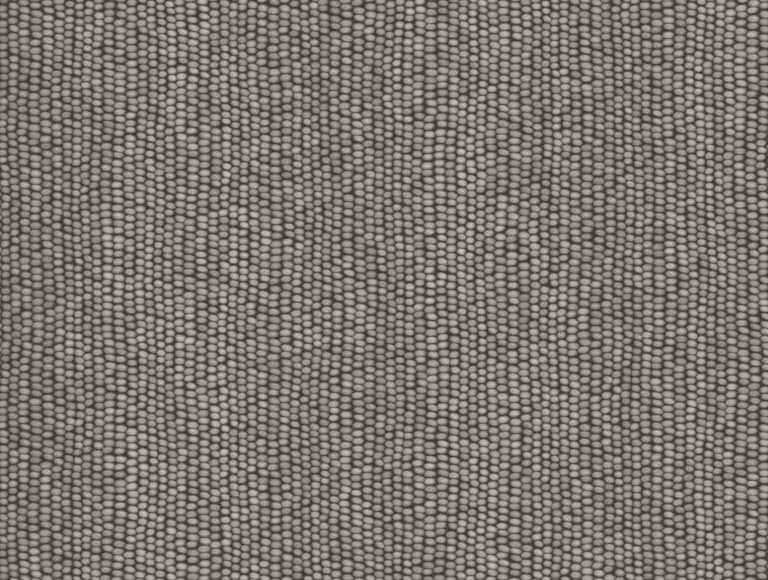
A WebGL 2 fragment shader for this texture:

```glsl
#version 300 es
precision highp float;

uniform vec2 u_resolution;
out vec4 fragColor;

const vec2  BEADS        = vec2(74.0, 77.0);   // repeats across and down
const vec2  BEAD_RADIUS  = vec2(0.57, 0.53);   // in cells
const float ROUNDNESS    = 2.1;                // superellipse exponent
const float JITTER       = 0.20;
const float SLANT        = 0.20;
const float OUTLINE_WEAR = 0.10;
const float BEAD_VARIETY = 0.15;
const float STREAKS      = 0.10;
const float BROAD_BANDS  = 0.020;
const float FIBRE        = 0.045;
const float TOP_LIGHT    = 0.22;
const int   SAMPLES      = 3;                  // per pixel side
const vec3  GAP_COLOR    = vec3(0.255, 0.226, 0.208);
const vec3  WARM_WOOL    = vec3(0.685, 0.642, 0.615);
const vec3  GREY_WOOL    = vec3(0.675, 0.650, 0.622);

float hash(vec2 p) {
    return fract(sin(dot(p, vec2(127.1, 311.7))) * 4375.85);
}

// Smooth random value running along one column
float columnNoise(float column, float y) {
    float i = floor(y);
    float t = smoothstep(0.0, 1.0, y - i);
    return mix(hash(vec2(column, i)), hash(vec2(column, i + 1.0)), t);
}

// Gentle irregularity of the loom
vec2 loomWarp(vec2 uv) {
    vec2 g = uv * BEADS;
    g.x += 0.16 * sin(uv.y * 9.0 + uv.x * 14.0) + 0.08 * sin(uv.y * 27.0 - uv.x * 31.0);
    g.x += 0.14 * sin(g.x * 0.83);
    g.y += 0.22 * sin(uv.x * 11.0 + uv.y * 5.0) + 0.12 * sin(uv.x * 37.0 + uv.y * 17.0);
    return g;
}

float columnStagger(float column) {
    return 0.5 * mod(column, 2.0) + 0.32 * (hash(vec2(column, 7.3)) - 0.5);
}

// Layered sines with a direction of their own in every bead
float fibreTone(vec2 q, vec2 id) {
    float twist = 6.28 * hash(id + 5.9);
    vec2 along = vec2(cos(twist), sin(twist));
    vec2 bent = q + 0.12 * sin(q.yx * 9.0 + twist);
    return sin(9.0 * dot(bent, along) + twist)
         + 0.7 * sin(17.0 * dot(bent, vec2(-along.y, along.x)) + 3.0 * twist);
}

vec3 weave(vec2 uv) {
    vec2 g = loomWarp(uv);
    float baseColumn = floor(g.x);
    float nearest = 9.0, second = 9.0;
    vec2 id = vec2(0.0), local = vec2(0.0);

    // Cellular search over staggered columns of beads
    for (int i = -1; i <= 1; i++) {
        float column = baseColumn + float(i);
        float stagger = columnStagger(column);
        float baseRow = floor(g.y - stagger);
        for (int j = -1; j <= 1; j++) {
            vec2 cell = vec2(column, baseRow + float(j));
            vec2 wander = vec2(hash(cell), hash(cell + 41.7)) - 0.5;
            vec2 q = g - cell - vec2(0.5, 0.5 + stagger) - JITTER * wander;
            q.y += SLANT * q.x * (0.4 + 2.0 * wander.x);
            vec2 e = pow(abs(q) / BEAD_RADIUS, vec2(ROUNDNESS));
            float r = (e.x + e.y) * (1.0 + 0.3 * wander.y);
            if (r < nearest) {
                second = nearest;
                nearest = r;
                id = cell;
                local = q;
            } else {
                second = min(second, r);
            }
        }
    }

    // Rounded bead body with a soft seam against its neighbour
    float fibre = fibreTone(local, id);
    float worn = nearest + OUTLINE_WEAR * fibre * nearest;
    float body = 1.0 - smoothstep(-0.05, 1.22, worn);
    body *= mix(0.72, 1.0, smoothstep(0.0, 0.45, second - nearest));

    // Yarn tone: single beads, column streaks, broad bands and fibres
    float beadTone = hash(id + 13.1) - 0.5;
    float streak = columnNoise(id.x, uv.y * 7.0) - 0.5;
    float bands = sin(uv.x * 17.0 + 3.6) + 0.7 * sin(uv.x * 43.0 + 1.5 * sin(uv.y * 4.0));
    float tone = 1.0 + BEAD_VARIETY * beadTone + STREAKS * streak
               + BROAD_BANDS * bands + FIBRE * fibre + TOP_LIGHT * local.y;
    tone *= mix(0.94, 1.0, smoothstep(0.0, 0.10, uv.x));

    float greyness = columnNoise(id.x + 91.0, uv.y * 5.0) + 0.5 * beadTone;
    vec3 wool = mix(WARM_WOOL, GREY_WOOL, clamp(greyness, 0.0, 1.0));
    return mix(GAP_COLOR, wool * tone, body);
}

void main() {
    // Average a small grid of samples for smooth edges
    vec3 color = vec3(0.0);
    for (int i = 0; i < SAMPLES; i++) {
        for (int j = 0; j < SAMPLES; j++) {
            vec2 offset = (vec2(i, j) + 0.5) / float(SAMPLES) - 0.5;
            color += weave((gl_FragCoord.xy + offset) / u_resolution);
        }
    }
    fragColor = vec4(color / float(SAMPLES * SAMPLES), 1.0);
}
```
